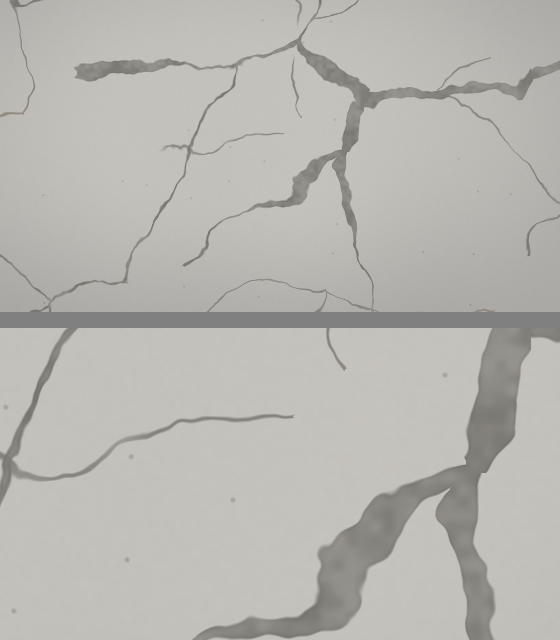
Top, the full canvas; bottom, a detail of the centre.
This texture is drawn by a Shadertoy shader. Its source:

```glsl
// Pale polished stone crossed by grey veins that swell from hairlines to bands.
// Veins are the borders of stretched, noise-warped Voronoi cells; some borders
// are dropped, and smooth noise varies the width and fill of the rest.

const vec3 STONE_TINT = vec3(1.0, 0.988, 0.963);
const vec3 VEIN_DARK  = vec3(0.49, 0.48, 0.46);
const vec3 VEIN_LIGHT = vec3(0.585, 0.575, 0.555);
const vec3 RUST       = vec3(0.60, 0.54, 0.47);

float hash(vec2 p) {
    vec3 q = fract(p.xyx * vec3(0.1031, 0.1030, 0.0973));
    q += dot(q, q.yzx + 33.33);
    return fract((q.x + q.y) * q.z);
}

vec2 hash2(vec2 p) {
    return vec2(hash(p), hash(p + vec2(57.3, 19.7)));
}

float noise(vec2 p) {
    vec2 i = floor(p), f = fract(p);
    f = f * f * (3.0 - 2.0 * f);
    return mix(mix(hash(i), hash(i + vec2(1, 0)), f.x),
               mix(hash(i + vec2(0, 1)), hash(i + vec2(1, 1)), f.x), f.y);
}

vec2 noise2(vec2 p) {
    return vec2(noise(p), noise(p + vec2(31.7, 83.1))) - 0.5;
}

// Bends straight borders into wandering veins
vec2 warp(vec2 p) {
    return p + 0.13 * noise2(p * 4.0) + 0.045 * noise2(p * 11.0)
             + 0.012 * noise2(p * 32.0) + 0.004 * noise2(p * 80.0);
}

// Maps the canvas to unit cells of the given size, tilted by an angle
mat2 cellFrame(float angle, vec2 size) {
    float c = cos(angle), s = sin(angle);
    return mat2(c / size.x, -s / size.y, s / size.x, c / size.y);
}

vec2 cellSeed(vec2 cell) {
    return cell + 0.1 + 0.8 * hash2(cell);
}

// Canvas distance to the nearest kept border (x) and its strength (y)
vec2 borders(vec2 p, mat2 frame, vec2 offset, float dropShare) {
    vec2 q = frame * p + offset, base = floor(q);
    vec2 home = base, toHome = vec2(9.0);
    for (int k = 0; k < 9; k++) {
        vec2 cell = base + vec2(k % 3 - 1, k / 3 - 1);
        vec2 r = cellSeed(cell) - q;
        if (dot(r, r) < dot(toHome, toHome)) { toHome = r; home = cell; }
    }
    vec2 nearest = vec2(9.0, 0.0);
    for (int k = 0; k < 25; k++) {
        vec2 cell = home + vec2(k % 5 - 2, k / 5 - 2);
        vec2 r = cellSeed(cell) - q, gap = r - toHome;
        float strength = hash(home + cell + 7.3);
        if (dot(gap, gap) < 1e-5 || strength < dropShare) continue;
        vec2 n = normalize(gap);
        float d = dot(0.5 * (r + toHome), n) / length(n * frame);
        if (d < nearest.x) nearest = vec2(d, (strength - dropShare) / (1.0 - dropShare));
    }
    return nearest;
}

// Soft light falling off toward the corners, with faint clouds
vec3 stone(vec2 p, vec2 uv) {
    float falloff = smoothstep(0.25, 1.0, 1.2 * length(uv - vec2(0.45, 0.6)));
    float tone = 0.766 - 0.1 * falloff + 0.014 * (noise(p * 3.0) - 0.5);
    return STONE_TINT * (tone + 0.008 * (noise(p * 170.0) - 0.5));
}

// Sparse tiny pits, one per chosen grid cell
float pits(vec2 p, float density, float radius, float soft) {
    vec2 cell = floor(p * density);
    vec2 centre = (cell + 0.2 + 0.6 * hash2(cell + 40.0)) / density;
    float present = step(0.8, hash(cell + 90.0));
    return present * (1.0 - smoothstep(radius - soft, radius + soft, length(p - centre)));
}

// Mottled mineral fill with a darker rim; depth is negative inside
vec3 veinFill(vec2 p, float depth) {
    float mottle = 0.65 * noise(p * 16.0) + 0.35 * noise(p * 75.0);
    float rim = smoothstep(-0.006, 0.0, depth);
    return mix(VEIN_DARK, VEIN_LIGHT, smoothstep(0.2, 0.8, mottle)) - 0.035 * rim;
}

void mainImage(out vec4 fragColor, in vec2 fragCoord) {
    vec2 p = fragCoord / iResolution.y;
    float soft = 0.001 + 0.6 / iResolution.y;
    vec2 bent = warp(p);
    vec3 color = stone(p, fragCoord / iResolution.xy);
    color -= 0.12 * pits(p, 9.0, 0.0025, soft);

    // Hairlines, broken in places and partly stained
    vec2 hair = borders(bent + 3.1, cellFrame(0.1, vec2(0.85, 0.55)), vec2(4.0, 11.0), 0.5);
    float hairWidth = 0.0016 + 0.002 * noise(p * 14.0);
    float hairMask = 1.0 - smoothstep(-soft, soft, hair.x - hairWidth);
    hairMask *= smoothstep(0.2, 0.45, noise(p * 7.0 + 5.0));
    float stain = 0.5 * smoothstep(0.55, 0.8, noise(p * 3.5 + 17.0));
    color = mix(color, mix(VEIN_DARK, RUST, stain), 0.9 * hairMask);

    // Main veins, swelling into ragged bands
    vec2 vein = borders(bent, cellFrame(0.38, vec2(0.64, 0.43)), vec2(2.0, 5.0), 0.22);
    float swell = smoothstep(0.36, 0.8, noise(p * 2.9 + 8.0));
    float ragged = 0.003 * (noise(p * 60.0) - 0.5) + 0.012 * swell * (noise(p * 21.0) - 0.5);
    float width = 0.0036 + 0.024 * swell * mix(0.35, 1.0, vein.y) + ragged;
    float depth = vein.x - width;
    color = mix(color, veinFill(p, depth), 1.0 - smoothstep(-soft, soft, depth));

    fragColor = vec4(color, 1.0);
}
```
